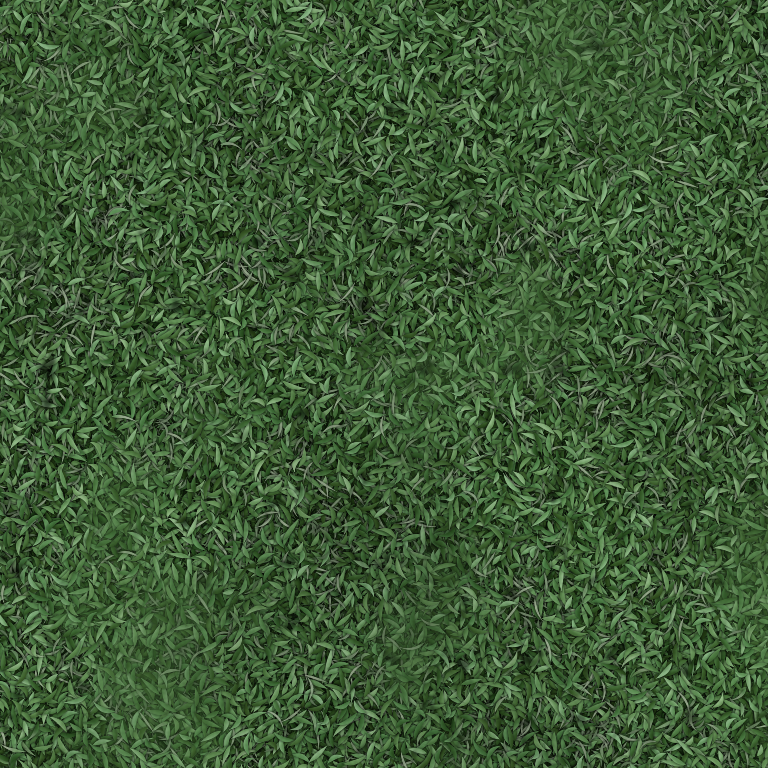
Reproduce this texture procedurally as a WebGL 2 fragment shader.

```glsl
#version 300 es
precision highp float;
// Dense mown lawn seen from above: layers of short, curved, tapered blades
// are stacked from dark thatch to bright tips, each with a soft shadow.
// Gradient noise adds dry clumps, dark hollows and calmer, softer patches.

uniform vec2 u_resolution;
out vec4 fragColor;

const int LAYERS = 17;
const float CELLS = 44.0;

// Integer hash: three values in 0..1 per lattice point
vec3 hash3(ivec3 cell) {
    uvec3 v = uvec3(cell) * 1664525u + 1013904223u;
    v.x += v.y * v.z; v.y += v.z * v.x; v.z += v.x * v.y;
    v ^= v >> 16u;
    v.x += v.y * v.z; v.y += v.z * v.x; v.z += v.x * v.y;
    return vec3(v >> 8u) / 16777216.0;
}

float cornerSlope(ivec2 cell, vec2 offset) {
    float a = 6.2832 * hash3(ivec3(cell, 91)).x;
    return dot(vec2(cos(a), sin(a)), offset);
}

// Gradient noise, roughly -0.7..0.7
float gradientNoise(vec2 p) {
    ivec2 i = ivec2(floor(p));
    vec2 f = fract(p);
    vec2 u = f * f * f * (f * (f * 6.0 - 15.0) + 10.0);
    float low = mix(cornerSlope(i, f),
                    cornerSlope(i + ivec2(1, 0), f - vec2(1, 0)), u.x);
    float high = mix(cornerSlope(i + ivec2(0, 1), f - vec2(0, 1)),
                     cornerSlope(i + ivec2(1, 1), f - vec2(1, 1)), u.x);
    return mix(low, high, u.y);
}

float fractalNoise(vec2 p) {
    return gradientNoise(p) + 0.5 * gradientNoise(p * 2.1 + 17.3)
         + 0.25 * gradientNoise(p * 4.3 + 41.7);
}

// Green ramp from deep shade to pale tip
vec3 grassColor(float tone) {
    vec3 c = mix(vec3(0.10, 0.19, 0.06), vec3(0.17, 0.29, 0.12), smoothstep(0.0, 0.25, tone));
    c = mix(c, vec3(0.25, 0.40, 0.21), smoothstep(0.2, 0.5, tone));
    c = mix(c, vec3(0.35, 0.51, 0.31), smoothstep(0.45, 0.75, tone));
    return mix(c, vec3(0.50, 0.64, 0.47), smoothstep(0.75, 1.1, tone));
}

// Paints every blade of one layer that can reach point p
vec3 paintLayer(vec3 under, vec2 p, int layer, float dryness, float pixel) {
    float depth = float(layer) / float(LAYERS - 1);
    vec2 g = p * CELLS + 31.0 * hash3(ivec3(layer, 7, 53)).xy;
    ivec2 home = ivec2(floor(g));
    vec3 color = under;
    for (int y = -1; y <= 1; y++)
    for (int x = -1; x <= 1; x++) {
        ivec2 cell = home + ivec2(x, y);
        vec3 place = hash3(ivec3(cell, layer));
        vec3 look = hash3(ivec3(cell, layer + 200));
        float pick = fract(look.y * 37.0);

        // Local frame: x runs along the blade, y across it
        float angle = 1.57 + (place.z - 0.5) * 2.8 + (pick > 0.5 ? 3.1416 : 0.0);
        vec2 axis = vec2(cos(angle), sin(angle));
        vec2 d = g - vec2(cell) - place.xy;
        vec2 q = vec2(dot(d, axis), dot(d, vec2(-axis.y, axis.x)));
        float halfLength = mix(0.36, 0.76, look.x);
        float s = q.x / halfLength;
        q.y -= (look.z - 0.5) * 0.5 * (s * s - 0.4);

        float dry = smoothstep(0.74, 0.86, pick + dryness);
        float width = mix(0.115, 0.055, dry) * max(1.0 - s * s, 0.0) * (1.15 - 0.35 * s);
        float dist = max(abs(q.y) - width, abs(q.x) - halfLength);

        // Contact shadow, then the blade with a lit side and a bright tip
        float shadow = smoothstep(0.2, 0.0, dist);
        color *= 1.0 - 0.28 * shadow * shadow;
        float tone = 0.17 + 0.5 * depth + 0.75 * (look.y - 0.5)
                   + 0.13 * s + 0.1 * clamp(q.y / 0.1, -1.0, 1.0);
        vec3 blade = grassColor(tone);
        blade.rg += vec2(0.035, 0.005) * (look.z - 0.5);
        vec3 straw = mix(vec3(0.28, 0.35, 0.26), vec3(0.60, 0.64, 0.56), look.x * (0.4 + 0.6 * depth));
        blade = mix(blade, straw, dry * 0.85);
        color = mix(color, blade, smoothstep(0.55 * pixel, -0.55 * pixel, dist));
    }
    return color;
}

void main() {
    vec2 p = gl_FragCoord.xy / u_resolution.y;
    float pixel = CELLS / u_resolution.y;

    // Broad variation of the turf
    float patches = fractalNoise(p * 3.2 + 5.0);
    float clumps = fractalNoise(p * 11.0 + 63.0);
    float hollows = fractalNoise(p * 24.0 + 130.0);
    float dryness = -0.06 + 0.42 * clumps;

    // Thatch beneath the blades
    vec3 color = mix(vec3(0.06, 0.13, 0.04), vec3(0.19, 0.29, 0.15),
                     smoothstep(-0.3, 0.5, fractalNoise(p * 95.0)));
    for (int layer = 0; layer < LAYERS; layer++)
        color = paintLayer(color, p, layer, dryness, pixel);

    // Shaded hollows, softer patches and a fine leaf grain
    color *= 1.0 - 0.5 * smoothstep(0.3, 0.75, hollows);
    float calm = smoothstep(0.0, 0.55, patches);
    color = mix(color, vec3(0.24, 0.37, 0.20), 0.42 * calm);
    color *= 1.06 + 0.14 * fractalNoise(p * 2.3 + 88.0) + 0.12 * gradientNoise(p * 190.0);
    fragColor = vec4(clamp(color, 0.0, 1.0), 1.0);
}
```
